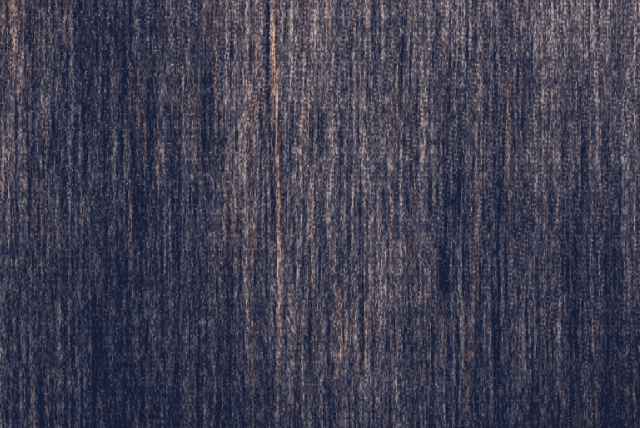
Reproduce this texture procedurally as a WebGL 2 fragment shader.

```glsl
#version 300 es
precision highp float;
uniform vec2 u_resolution;
out vec4 fragColor;

float hash(vec2 p) {
  return fract(sin(dot(p, vec2(127.1, 311.7))) * 43758.5453);
}

float noise(vec2 p) {
  vec2 i = floor(p), f = fract(p);
  f = f * f * (3.0 - 2.0 * f);
  return mix(mix(hash(i), hash(i + vec2(1, 0)), f.x),
             mix(hash(i + vec2(0, 1)), hash(i + vec2(1, 1)), f.x), f.y);
}

// Noise centred on zero, stretched by a separate frequency per axis
float streak(vec2 p, float across, float along, float seed) {
  return noise(p * vec2(across, along) + seed * vec2(17.3, 9.1)) - 0.5;
}

float bump(float x, float width) {
  return exp(-x * x / (width * width));
}

// Short bent fibres scattered one per cell
float fibres(vec2 p, float cells, float seed, float halfLength, float share) {
  float cover = 0.0, pixel = 1.0 / u_resolution.y;
  vec2 home = floor(p * cells);
  for (int j = -1; j <= 1; j++)
  for (int i = -1; i <= 1; i++) {
    vec2 cell = home + vec2(i, j);
    vec2 key = cell + seed;
    if (hash(key + 3.7) > share) continue;
    vec2 centre = (cell + vec2(hash(key), hash(key + 41.3))) / cells;
    float angle = 6.2832 * hash(key + 73.9);
    vec2 q = mat2(cos(angle), -sin(angle), sin(angle), cos(angle)) * (p - centre);
    float reach = halfLength * mix(0.2, 1.0, hash(key + 19.1));
    q.y += (hash(key + 57.7) - 0.5) * q.x * q.x / halfLength * 1.2;
    q.x -= clamp(q.x, -reach, reach);
    float line = 1.0 - smoothstep(0.0003, 0.0006 + 0.8 * pixel, length(q));
    cover = max(cover, line * mix(0.3, 1.0, hash(key + 88.2)));
  }
  return cover;
}

void main() {
  vec2 p = gl_FragCoord.xy / u_resolution.y;
  vec2 g = p + vec2(0.008 * streak(p, 2.0, 2.0, 1.0), 0.0);

  // Broad light and dark bands
  float tone = 0.36 * (p.y - 0.5) - 0.04;
  tone += 0.24 * bump(p.x - 0.80, 0.22);
  tone += 0.36 * smoothstep(0.9, 1.4, p.x) * (p.y - 0.2);
  tone -= 0.20 * bump(g.x - 0.24, 0.12) + 0.10 * bump(g.x - 0.48, 0.03);
  tone -= 0.28 * bump(g.x - 1.165, 0.012) + 0.15 * bump(g.x - 1.44, 0.03) * (1.0 - p.y);
  tone += 0.20 * streak(p, 5.0, 1.5, 2.0);

  // Wood grain from wide streaks down to fine pores
  tone += 0.22 * streak(g, 26.0, 1.2, 3.0);
  tone += 0.40 * streak(g, 85.0, 2.6, 4.0);
  tone += 0.60 * streak(g, 170.0, 7.0, 5.0);
  tone += 0.75 * streak(g, 300.0, 50.0, 6.0);
  tone += 0.85 * streak(p, 342.0, 190.0, 7.0);
  float crack = smoothstep(0.2, 0.4, streak(g, 150.0, 6.0, 8.0));
  tone -= 0.40 * crack;

  // Narrow pale seam with a dark edge
  float seamX = 0.646 + 0.006 * sin(p.y * 5.0) + 0.004 * streak(vec2(0.0, p.y), 1.0, 7.0, 9.0);
  float seamLight = mix(0.5, 1.0, smoothstep(0.1, 0.6, p.y));
  float ragged = smoothstep(-0.5, 0.1, streak(g, 190.0, 6.0, 10.0));
  float seam = bump(p.x - seamX, mix(0.005, 0.009, p.y)) * seamLight * ragged;
  tone += 0.75 * seam + 0.16 * bump(p.x - seamX - 0.03, 0.035);
  tone -= 0.60 * bump(p.x - seamX + 0.014, 0.0035) * smoothstep(0.2, 0.8, p.y);

  // Bright dust and loose fibres
  float light = 0.243 * exp(tone);
  float dust = fibres(p, 85.0, 5.0, 0.0022, 0.6);
  dust = max(dust, fibres(p, 24.0, 131.0, 0.0075, 0.15));
  light += dust * (0.12 + 0.10 * p.y);
  light = light < 0.5 ? light : 0.5 + 0.25 * (1.0 - exp(-4.0 * (light - 0.5)));

  // Navy shadows to warm grey highlights
  vec3 colour = vec3(-0.055, 0.003, 0.13) + max(light, 0.115) * vec3(1.2, 0.97, 0.74);

  // Reddish brown streaks and worn corners
  float rust = 0.7 * smoothstep(0.05, 0.45, streak(g, 120.0, 4.0, 11.0) + 0.3 * streak(p, 6.0, 3.0, 12.0));
  rust += 0.8 * smoothstep(0.3, 0.0, length((p - vec2(0.0, 1.0)) * vec2(1.3, 1.0)));
  rust += 0.8 * smoothstep(0.35, 0.0, length(p - vec2(1.5, 0.0)));
  rust = min(rust + seam, 1.2) * smoothstep(0.12, 0.28, light) * (1.0 - 0.7 * dust);
  colour += rust * vec3(0.040, -0.008, -0.045);

  fragColor = vec4(clamp(colour, 0.0, 1.0), 1.0);
}
```
